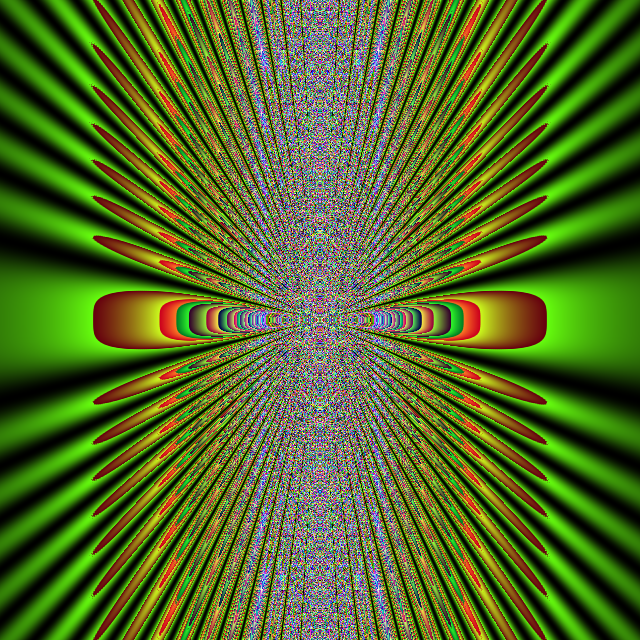
This background is drawn by a WebGL 2 fragment shader. Its source:

```glsl
#version 300 es
precision highp float;

uniform vec2 u_resolution;
out vec4 outColor;

const float PI = 3.14159265;
const float FRINGE_COUNT = 16.5;                         // fringes per quadrant
const vec3 CHANNEL_GAIN = vec3(0.05, 0.125, 0.007);      // wrap rate of red, green, blue

// Fan of rays whose phase follows the cosine of the polar angle
float rayFan(vec2 p, float count) {
    float cosine = abs(p.x) / max(length(p), 1e-5);
    float wave = cos(PI * count * (1.0 - cosine));
    return wave * wave;
}

// Inverse square growth toward the vertical axis
float axisFalloff(float x) {
    return 1.0 / max(x * x, 1e-7);
}

// Sawtooth with a softened drop; very dense bands stay grainy
vec3 softWrap(vec3 value, vec3 slope) {
    vec3 ramp = fract(value);
    vec3 width = slope * (1.0 - smoothstep(0.1, 0.3, slope)) + 1e-5;
    return ramp - smoothstep(1.0 - width, vec3(1.0), ramp);
}

void main() {
    vec2 p = (gl_FragCoord.xy - 0.5 * u_resolution) / min(u_resolution.x, u_resolution.y);

    // Each channel wraps at its own rate, giving nested coloured petals
    float intensity = rayFan(p, FRINGE_COUNT) * axisFalloff(p.x);
    vec3 bands = intensity * CHANNEL_GAIN;

    outColor = vec4(softWrap(bands, fwidth(bands)), 1.0);
}
```
